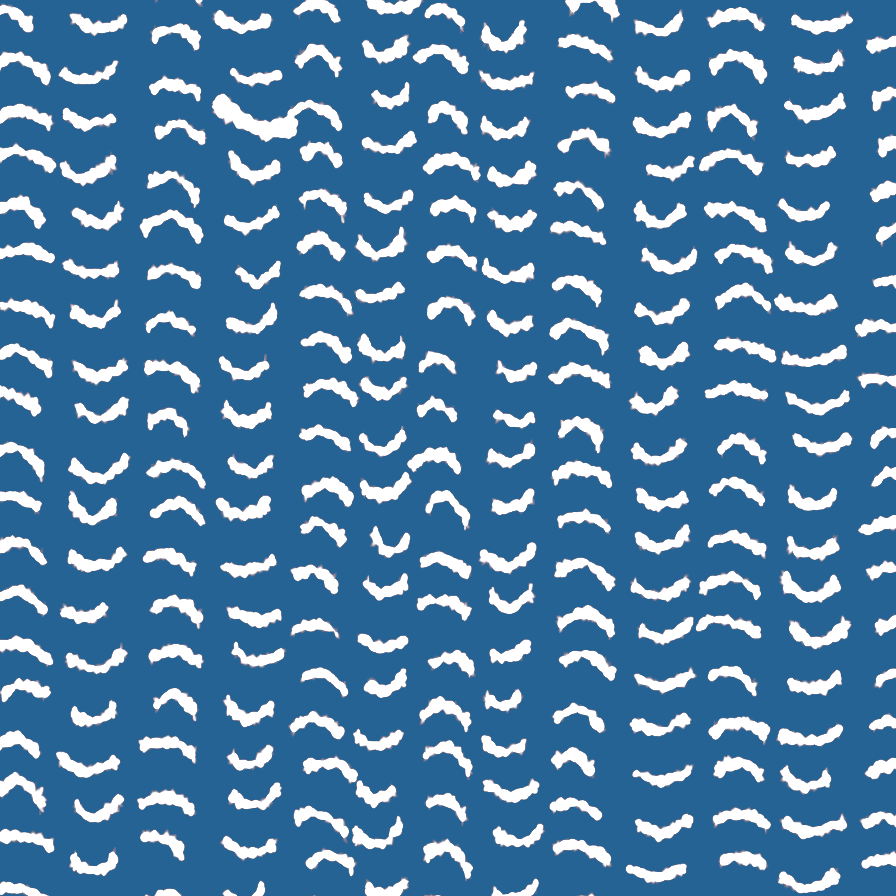
A Shadertoy shader for this pattern:

```glsl
vec3 hash3(vec2 p) {
    vec3 q = fract(p.xyx * vec3(0.1031, 0.1030, 0.0973) + 0.37);
    q += dot(q, q.yxz + 33.33);
    return fract((q.xxy + q.yzz) * q.zyx);
}

// Distance to the nearest scattered cell point
float cellular(vec2 p) {
    vec2 base = floor(p);
    float nearest = 2.0;
    for (int j = -1; j <= 1; j++)
    for (int i = -1; i <= 1; i++) {
        vec2 cell = base + vec2(i, j);
        nearest = min(nearest, distance(p, cell + hash3(cell).xy));
    }
    return nearest;
}

// Round-ended parabolic brush stroke; bend > 0 arches upward
float strokeDistance(vec2 p, float halfLength, float bend, float tilt, float radius, float seed) {
    float x = clamp(p.x, -halfLength, halfLength);
    float t = x / halfLength;
    float wobble = 0.0011 * sin(t * 4.0 + seed * 40.0) + 0.0006 * sin(t * 9.0 + seed * 90.0);
    float curve = bend * (0.45 - t * t) + tilt * t + wobble;
    float slope = (tilt - 2.0 * bend * t) / halfLength;
    float swell = 1.0 + 0.14 * sin(t * 3.0 + seed * 60.0);
    return length(vec2(p.x - x, (p.y - curve) / sqrt(1.0 + slope * slope))) - radius * swell;
}

// Columns of strokes, alternately arched and cupped
float strokeField(vec2 uv) {
    float nearest = 1.0;
    float homeColumn = round((uv.x - 0.02) / 0.0814);
    for (int i = -1; i <= 1; i++) {
        float column = homeColumn + float(i);
        vec3 columnRandom = hash3(vec2(column + 7.0, 91.0));
        float side = mod(column, 2.0) < 0.5 ? 1.0 : -1.0;
        float columnX = 0.02 + column * 0.0814 - 0.003
            + 0.018 * sin(column * 0.57) + 0.005 * sin(column * 1.3 + 2.4);
        float pitch = 0.0538 + 0.004 * (columnRandom.x - 0.5);
        float homeRow = round(uv.y / pitch - columnRandom.y);

        for (int j = -1; j <= 1; j++) {
            float row = homeRow + float(j);
            vec3 place = hash3(vec2(column + 31.0, row + 5.0));
            vec3 form = hash3(vec2(column + 63.0, row + 47.0));
            vec2 center = vec2(
                columnX + 0.014 * (place.x - 0.5) + 0.005 * sin(row * 0.6 + column * 2.0),
                (row + columnRandom.y + 0.24 * (place.y - 0.5)) * pitch);

            // One patch of pooled paint
            float pool = smoothstep(0.06, 0.0, distance(center, vec2(0.295, 0.85)));
            float halfLength = (0.023 + 0.003 * cos((column + 1.0) * 0.52)
                + 0.010 * (form.x - 0.5)) * (1.0 + 0.6 * pool);
            float bend = side * mix(0.007, 0.015, form.y);
            float tilt = -0.0015 - 0.003 * side + 0.007 * (form.z - 0.5) - 0.015 * pool;
            float radius = 0.0062 + 0.0014 * (place.z - 0.5) + 0.006 * pool;
            nearest = min(nearest, strokeDistance(uv - center, halfLength, bend, tilt, radius, place.z));
        }
    }
    return nearest;
}

void mainImage(out vec4 fragColor, in vec2 fragCoord) {
    vec2 uv = fragCoord / iResolution.y;
    float pixel = 1.0 / iResolution.y;

    // Ragged paint edge
    float d = strokeField(uv) + 0.0055 * (cellular(uv * 105.0) - 0.48);

    // Blue ground, thin warm grey rim, white paint
    vec3 color = vec3(0.14, 0.39, 0.58);
    color = mix(color, vec3(0.48, 0.46, 0.55), smoothstep(0.5 * pixel, -0.5 * pixel, d));
    color = mix(color, vec3(1.0), smoothstep(0.0, -pixel, d + 0.0003));
    fragColor = vec4(color, 1.0);
}
```
